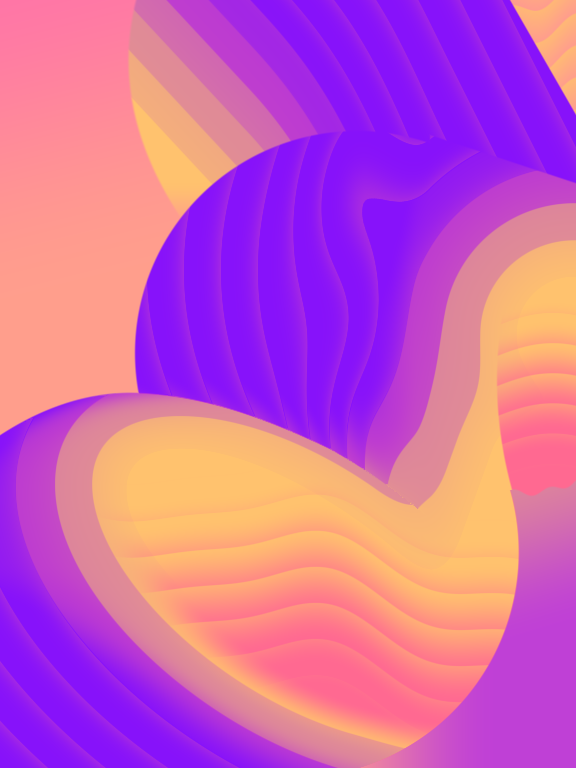
This background is drawn by a WebGL 2 fragment shader. Its source:

```glsl
#version 300 es
precision highp float;

uniform vec2 u_resolution;
out vec4 outColor;

// Canvas size in design units; y runs down from the top edge
const vec2 CANVAS = vec2(5.76, 7.68);

const vec3 VIOLET = vec3(0.53, 0.07, 0.98);
const vec3 MAGENTA = vec3(0.75, 0.24, 0.81);
const vec3 MAUVE = vec3(0.87, 0.53, 0.60);
const vec3 YELLOW = vec3(1.00, 0.76, 0.43);
const vec3 PINK = vec3(1.00, 0.41, 0.57);
const vec3 ROSE = vec3(1.00, 0.45, 0.66);
const vec3 SALMON = vec3(1.00, 0.62, 0.55);
const vec3 ORCHID = vec3(0.75, 0.25, 0.84);

const vec2 DRUM_CENTER = vec2(3.57, 3.53);
const float DRUM_RADIUS = 2.22;
const vec2 LOBE_CENTER = vec2(3.00, 5.80);
const vec2 LOBE_RADII = vec2(2.55, 1.35);
const float LOBE_TILT = 0.59;
const vec2 BELLY_CENTER = vec2(2.93, 5.52);
const float BELLY_RADIUS = 2.26;
const float FOLD_WIDTH = 0.36;
const float RIB_WIDTH = 0.37;
const float PLEAT_WIDTH = 0.42;

// Sawtooth with a smoothed drop
float saw(float x, float width) {
    float f = fract(x / width);
    float edge = clamp(1.5 * fwidth(x) / width, 0.001, 0.3);
    return f * (1.0 - smoothstep(1.0 - edge, 1.0, f));
}

float smoothMin(float a, float b, float k) {
    float h = max(k - abs(a - b), 0.0) / k;
    return min(a, b) - 0.25 * h * h * k;
}

float capsule(vec2 p, vec2 a, vec2 b, float radius) {
    vec2 pa = p - a, ba = b - a;
    return length(pa - ba * clamp(dot(pa, ba) / dot(ba, ba), 0.0, 1.0)) - radius;
}

float tiltedEllipse(vec2 p, vec2 radii, float angle) {
    float c = cos(angle), s = sin(angle);
    vec2 q = vec2(c * p.x + s * p.y, c * p.y - s * p.x);
    float k = length(q / radii);
    return k * (k - 1.0) / max(length(q / (radii * radii)), 0.001);
}

// Yellow inside the warm shape, violet far outside
vec3 ribbonRamp(float d) {
    vec3 col = mix(YELLOW, MAUVE, smoothstep(-0.5, 0.05, d));
    col = mix(col, MAGENTA, smoothstep(0.0, 0.45, d));
    return mix(col, VIOLET, smoothstep(0.35, 0.95, d));
}

vec3 backdrop(vec2 p) {
    vec3 warm = mix(ROSE, SALMON, smoothstep(-0.6, 3.2, p.y + 0.25 * p.x));
    vec3 cool = mix(MAUVE, ORCHID, smoothstep(4.7, 6.5, p.y + 0.3 * (p.x - 5.0)));
    vec3 col = mix(warm, cool, smoothstep(3.0, 5.0, p.x) * smoothstep(2.0, 4.5, p.y));
    float wedge = saw(p.y + 0.35 * p.x + 0.08 * sin(9.0 * p.x), 0.32);
    return mix(col, mix(YELLOW, SALMON, wedge), 0.8 * smoothstep(4.9, 5.1, p.x) * step(p.y, 1.5));
}

// Diagonal pleats of the rear tube
vec3 rearTube(vec2 p) {
    float s = p.x - mix(0.93, 0.5, smoothstep(2.5, 4.5, p.x)) * p.y;
    float f = saw(s, PLEAT_WIDTH);
    float d = -0.45 + 0.55 * (s - 0.3) + 0.2 * (0.5 - f);
    vec3 col = ribbonRamp(d);
    return mix(col, MAGENTA, 0.55 * pow(f, 4.0) * smoothstep(0.4, 1.0, d));
}

void main() {
    vec2 uv = gl_FragCoord.xy / u_resolution;
    vec2 p = vec2(uv.x, 1.0 - uv.y) * CANVAS;
    float aa = 1.2 * CANVAS.y / u_resolution.y;
    vec3 col = backdrop(p);

    // Rear tube
    float tubeLeft = 1.28 + 0.21 * (p.y - 0.6) * (p.y - 0.6);
    float tubeMask = smoothstep(-aa, 2.0 * aa, p.x - tubeLeft)
        * smoothstep(-aa, aa, 5.10 + 0.575 * p.y - p.x) * (1.0 - smoothstep(1.8, 2.35, p.y));
    col = mix(col, rearTube(p), tubeMask);

    // Warm core: tilted lobe, right flank and upper arm
    float lobe = tiltedEllipse(p - LOBE_CENTER, LOBE_RADII, LOBE_TILT);
    float flank = capsule(p, vec2(5.45, 4.70), vec2(4.80, 6.50), 1.10);
    float arm = length(p - vec2(5.75, 3.35)) - 1.12;
    float core = smoothMin(smoothMin(lobe, flank, 0.6), arm, 0.6);

    // Crest where the front lobe overlaps the drum
    float crestX = p.x - 1.3;
    float crest = p.y - 3.93 - crestX * crestX * (crestX < 0.0 ? 0.25 : mix(0.18, 0.14, clamp(0.5 * crestX, 0.0, 1.0)));
    float front = smoothstep(-aa, aa, crest);

    // Ribs bow across the drum, then follow the core
    float bowLeft = -0.16 * (p.y - 2.7) * (p.y - 2.7);
    float bowRight = -0.22 * sin(2.6 * (p.y - 2.6));
    float ribs = p.x + mix(bowLeft, bowRight, smoothstep(2.6, 3.7, p.x));
    float rib = saw(mix(ribs, 4.63 - core, max(step(0.0, crest), smoothstep(3.3, 4.3, p.x))), RIB_WIDTH);

    // Ribbon shade, with a dark crest and a tight lower rim
    float shade = core * (1.0 + 0.8 * smoothstep(5.6, 7.0, p.y));
    shade += 0.8 * (1.0 - front) * (1.0 - smoothstep(3.1, 4.2, p.x));
    shade += 0.45 * front * exp(-max(crest, 0.0) / 0.14) * (1.0 - smoothstep(0.6, 2.6, p.x));
    shade += 0.28 * (rib - 0.5);
    vec3 body = ribbonRamp(shade);
    body = mix(body, MAGENTA, 0.6 * pow(rib, 4.0) * smoothstep(0.3, 1.0, shade));

    // Pink folds arching through the lobe
    float bend = (p.x - 3.1) / 0.8;
    float folds = p.y + 0.45 * exp(-bend * bend) - 0.12 * (p.x - 3.1) + 0.05 * sin(4.0 * p.x);
    float fold = saw(folds, FOLD_WIDTH);
    float blush = smoothstep(5.2, 7.2, folds + 0.6 * (fold - 0.5)) * smoothstep(0.08, 0.5, -core);
    body = mix(body, PINK, blush);

    // Fan behind the right edge
    float bellyY = p.y - BELLY_CENTER.y;
    float edgeX = p.y < 4.9 ? 4.97 + 0.125 * (p.y - 3.8) * (p.y - 3.8)
        : BELLY_CENTER.x + sqrt(max(BELLY_RADIUS * BELLY_RADIUS - bellyY * bellyY, 0.0));
    float beyond = smoothstep(-aa, aa, p.x - edgeX);
    float fanY = p.y + 0.16 * sin(2.5 * (p.x - 4.9));
    float fanBlush = smoothstep(3.2, 4.7, fanY + 0.5 * (saw(fanY, 0.3) - 0.5));
    float fanEdge = length(vec2(p.x - 5.25, max(p.y - 3.85, 0.0))) - 1.08 - 0.03 * sin(18.0 * p.x);
    body = mix(body, mix(body, PINK, fanBlush), beyond);

    // Silhouette of drum, shoulder, lobe and fan
    float drum = length(p - DRUM_CENTER) - DRUM_RADIUS;
    float shoulder = max(4.3 - p.x, 1.35 + 0.33 * (p.x - 4.3) - p.y);
    float outline = min(min(drum, shoulder), -crest);
    float mask = smoothstep(aa, -aa, outline);
    mask *= 1.0 - beyond * smoothstep(-aa, aa, fanEdge) * step(3.85, p.y);
    outColor = vec4(mix(col, body, mask), 1.0);
}
```
